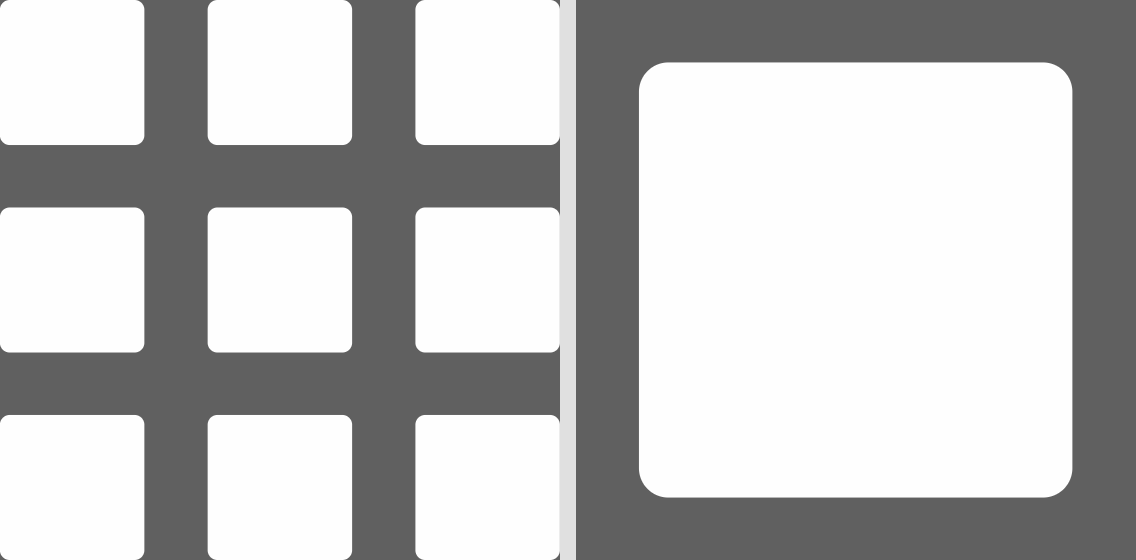
Left, the full canvas; right, a detail of the centre.
Give the GLSL for this pattern, as a three.js fragment shader.

```glsl
// Three by three white rounded squares on a flat dark grey ground.
// The plane is folded into cells around the canvas centre, and each cell
// holds one rounded box, drawn with a signed distance function.

varying vec2 vUv;

const vec3 GROUND_COLOR = vec3(0.376);
const vec3 TILE_COLOR = vec3(0.996);

const vec2 GRID_CENTER = vec2(0.4998, 0.5);
const vec2 PITCH = vec2(0.371, 0.3705);       // spacing between tile centres
const vec2 HALF_SIZE = vec2(0.129, 0.1295);   // half width and height of a tile
const float CORNER_RADIUS = 0.0175;

// Signed distance to a rounded box, negative inside.
float roundedBox(vec2 p, vec2 halfSize, float radius) {
  vec2 q = abs(p) - halfSize + radius;
  return length(max(q, 0.0)) + min(max(q.x, q.y), 0.0) - radius;
}

// Offset from the centre of the nearest cell.
vec2 cellOffset(vec2 p) {
  return (fract((p - GRID_CENTER) / PITCH + 0.5) - 0.5) * PITCH;
}

void main() {
  float dist = roundedBox(cellOffset(vUv), HALF_SIZE, CORNER_RADIUS);

  // Edge softness follows the sampling step of the continuous coordinate.
  float softness = max(fwidth(vUv.x), 0.0001);
  float coverage = clamp(0.5 - dist / softness, 0.0, 1.0);

  gl_FragColor = vec4(mix(GROUND_COLOR, TILE_COLOR, coverage), 1.0);
}
```
